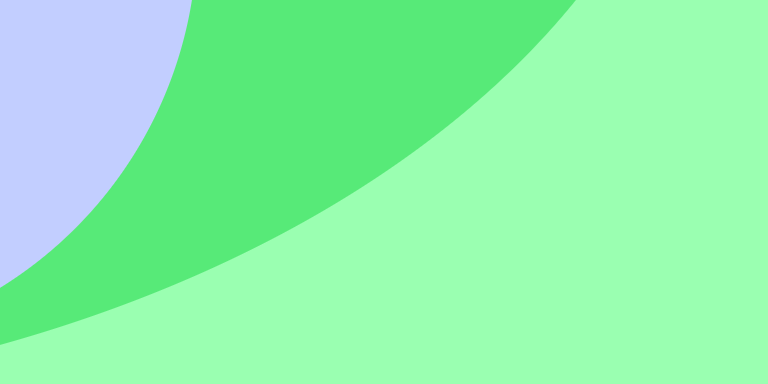
Write a Shadertoy shader that draws this background.

```glsl
const vec3 MINT     = vec3(0.604, 1.0, 0.694);
const vec3 GREEN    = vec3(0.341, 0.918, 0.471);
const vec3 LAVENDER = vec3(0.761, 0.808, 1.0);

// Lengths are in canvas heights, origin at the lower left
const vec2 GREEN_CENTER    = vec2(-1.2201, 1.9068);
const vec2 GREEN_RADII     = vec2(3.0648, 1.9677);
const vec2 LAVENDER_CENTER = vec2(-0.5693, 1.1714);
const vec2 LAVENDER_RADII  = vec2(1.0828);

// Approximate signed distance to an ellipse, negative inside
float ellipseDistance(vec2 point, vec2 center, vec2 radii) {
    vec2 scaled = (point - center) / radii;
    float level = dot(scaled, scaled) - 1.0;
    return level / max(2.0 * length(scaled / radii), 1e-4);
}

// Coverage with an edge one pixel wide
float coverage(float distanceToEdge, float pixel) {
    return clamp(0.5 - distanceToEdge / pixel, 0.0, 1.0);
}

void mainImage(out vec4 fragColor, in vec2 fragCoord) {
    float pixel = 1.0 / iResolution.y;
    vec2 point = fragCoord * pixel;

    // Corner layers, back to front
    float greenEdge = ellipseDistance(point, GREEN_CENTER, GREEN_RADII);
    float lavenderEdge = ellipseDistance(point, LAVENDER_CENTER, LAVENDER_RADII);
    vec3 color = mix(MINT, GREEN, coverage(greenEdge, pixel));
    color = mix(color, LAVENDER, coverage(lavenderEdge, pixel));

    fragColor = vec4(color, 1.0);
}
```
